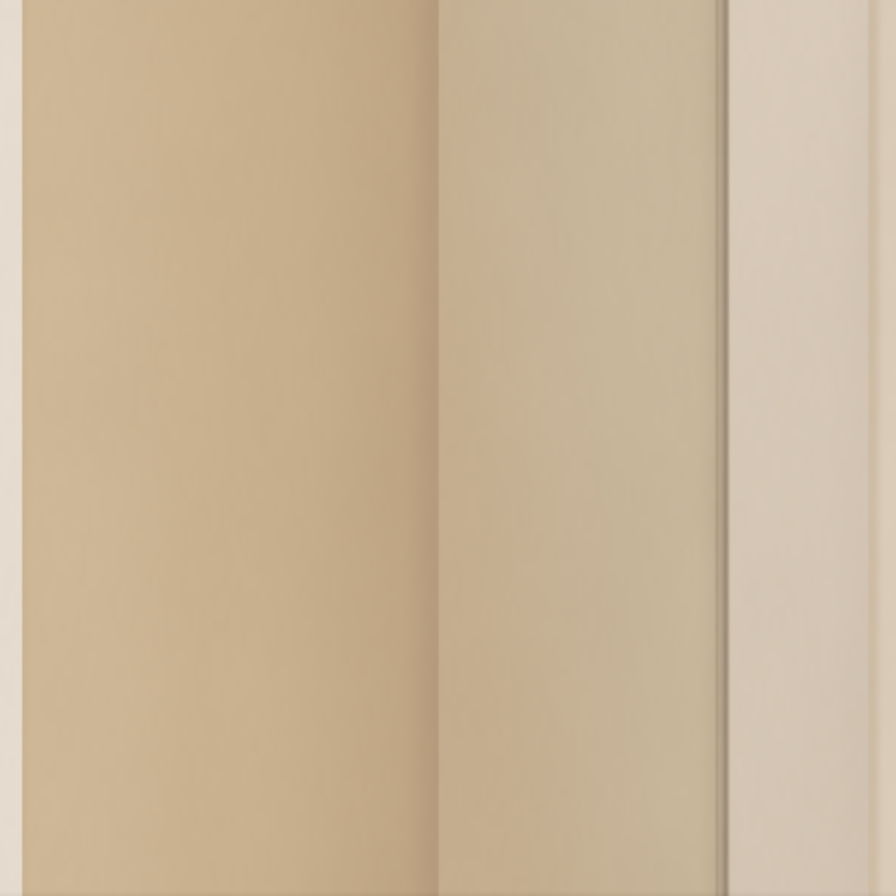
Write a WebGL 2 fragment shader that draws this background.

```glsl
#version 300 es
precision highp float;
// Soft beige wall panels: upright bands with a shaded fold, a dark groove and faint grain.
uniform vec2 u_resolution;
out vec4 outColor;

float hash(vec2 p) {
  return fract(sin(dot(p, vec2(127.1, 311.7))) * 43758.5453);
}

float noise(vec2 p) {
  vec2 i = floor(p), f = fract(p);
  f = f * f * (3.0 - 2.0 * f);
  return mix(mix(hash(i), hash(i + vec2(1, 0)), f.x),
             mix(hash(i + vec2(0, 1)), hash(i + vec2(1, 1)), f.x), f.y);
}

// Smooth step from 0 to 1 centred on an upright edge
float edge(float x, float at, float soft) {
  return smoothstep(at - soft, at + soft, x);
}

// Soft upright line
float line(float x, float at, float width) {
  float d = (x - at) / width;
  return exp(-d * d);
}

void main() {
  vec2 uv = gl_FragCoord.xy / u_resolution;
  float x = uv.x, y = uv.y;

  // Bright strip on the far left
  vec3 strip = vec3(0.90, 0.86, 0.81);

  // Wide panel, darkening toward the fold
  vec3 wide = mix(vec3(0.805, 0.718, 0.588), vec3(0.785, 0.688, 0.558), smoothstep(0.03, 0.32, x));
  wide = mix(wide, vec3(0.745, 0.645, 0.515), smoothstep(0.27, 0.49, x));
  wide -= vec3(0.035, 0.035, 0.03) * smoothstep(0.445, 0.492, x);
  wide -= 0.012 * line(x, 0.027, 0.004);

  // Middle panel, cooler and lighter toward the upper right
  float cool = smoothstep(-0.1, 0.9, (x - 0.49) / 0.31 + 0.45 * (y - 0.5));
  vec3 middle = mix(vec3(0.770, 0.680, 0.560), vec3(0.782, 0.715, 0.608), cool);
  middle -= 0.025 * smoothstep(0.775, 0.802, x);

  // Pale panel on the right
  vec3 pale = mix(vec3(0.828, 0.770, 0.700), vec3(0.848, 0.792, 0.722), y);
  pale -= 0.012 * smoothstep(0.92, 0.97, x);

  // Trim with a tan shadow at the right border
  vec3 trim = mix(vec3(0.805, 0.735, 0.645), vec3(0.853, 0.795, 0.722), smoothstep(0.973, 0.988, x));

  vec3 color = mix(strip, wide, edge(x, 0.0247, 0.0016));
  color = mix(color, middle, edge(x, 0.4896, 0.0018));
  color = mix(color, pale, edge(x, 0.8135, 0.0018));
  color = mix(color, trim, edge(x, 0.969, 0.002));

  // Groove: a thin line, a lighter rib and a darker core
  color = mix(color, vec3(0.655, 0.585, 0.490), 0.75 * line(x, 0.8005, 0.0022));
  color = mix(color, vec3(0.700, 0.635, 0.545), 0.7 * line(x, 0.8045, 0.0025));
  color = mix(color, vec3(0.595, 0.530, 0.455), 0.9 * line(x, 0.8095, 0.0035));

  // Faint mottling, weave and a dim lower border
  color += 0.008 * (noise(uv * vec2(14, 9)) - 0.5);
  color += 0.006 * (noise(uv * vec2(150, 60)) - 0.5);
  color -= 0.03 * (1.0 - smoothstep(0.0, 0.006, y));

  outColor = vec4(color, 1.0);
}
```
